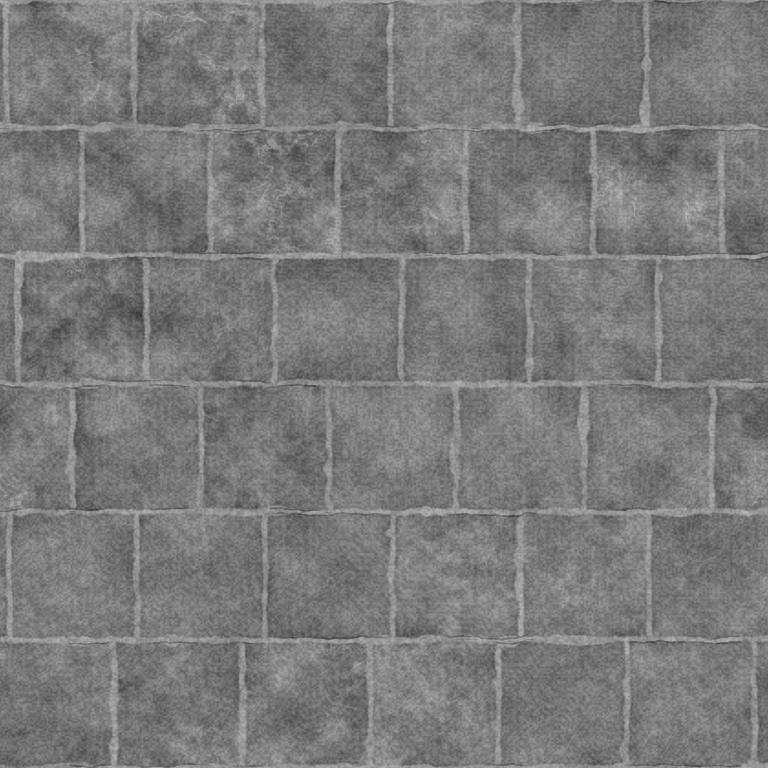
Give the GLSL for this texture, as a WebGL 2 fragment shader.

```glsl
#version 300 es
precision highp float;
// Grey square stone tiles in six shifted rows, with pale rough mortar and cloudy wear.
uniform vec2 u_resolution;
out vec4 fragColor;

const float TILES = 6.0;             // repeats across and down
const float JOINT_HALF = 0.023;      // half mortar width, in tiles
const float JOINT_SOFT = 0.013;
const float JOINT_WOBBLE = 0.05;
const float STONE_GREY = 0.477;
const float MORTAR_GREY = 0.615;
const float TILE_VARIATION = 0.035;
const float CLOUD_AMOUNT = 0.30;
const float MOTTLE_AMOUNT = 0.20;
const float VEIN_AMOUNT = 0.15;
const float RIM_DARKNESS = 0.10;
const float GRAIN_FREQUENCY = 420.0; // grains across the canvas
const float GRAIN_AMOUNT = 0.13;
// Position of the first upright joint in each row, bottom to top
const float ROW_SHIFT[6] = float[6](0.895, 0.07, 0.565, 0.14, 0.64, 0.05);

float hash(vec2 p) {
    return fract(sin(dot(p, vec2(127.1, 311.7))) * 43758.5453);
}

float noise(vec2 p) {
    vec2 cell = floor(p), f = fract(p);
    f = f * f * (3.0 - 2.0 * f);
    float low = mix(hash(cell), hash(cell + vec2(1, 0)), f.x);
    float high = mix(hash(cell + vec2(0, 1)), hash(cell + vec2(1, 1)), f.x);
    return mix(low, high, f.y);
}

float fbm(vec2 p) {
    float sum = 0.0, amplitude = 0.5;
    for (int i = 0; i < 5; i++) {
        sum += amplitude * noise(p);
        p = mat2(1.6, 1.2, -1.2, 1.6) * p + 7.3;
        amplitude *= 0.5;
    }
    return sum / 0.96875;
}

// Stone surface: per-tile tone, soft clouds, mottling and pale wispy veins
float stone(vec2 local, vec2 id) {
    float seed = hash(id + 3.7);
    vec2 q = local + 20.0 * vec2(seed, hash(id + 9.1));
    float wear = hash(id + 17.3);
    float cloud = fbm(q * 2.6);
    float mottle = fbm(q * 11.0 + 4.0);
    vec2 warp = vec2(fbm(q * 5.0), fbm(q * 5.0 + 31.0));
    float ridge = 1.0 - abs(2.0 * fbm(q * 7.0 + warp * 3.0) - 1.0);
    float veins = pow(ridge, 9.0) * smoothstep(0.42, 0.68, fbm(q * 2.2 + 13.0));
    float grey = STONE_GREY + TILE_VARIATION * (seed - 0.5);
    grey += CLOUD_AMOUNT * mix(0.6, 1.1, wear) * (cloud - 0.5);
    grey += MOTTLE_AMOUNT * mix(0.4, 1.2, wear) * (mottle - 0.5);
    return grey + VEIN_AMOUNT * wear * veins;
}

void main() {
    vec2 uv = gl_FragCoord.xy / u_resolution;
    vec2 p = uv * TILES;
    float pixel = TILES / min(u_resolution.x, u_resolution.y);

    // Shifted rows, with tiles wrapping at the sides
    float row = min(floor(p.y), TILES - 1.0);
    vec2 shifted = vec2(p.x - ROW_SHIFT[int(row)], p.y);
    vec2 local = fract(shifted);
    vec2 id = vec2(mod(floor(shifted.x), TILES), row);

    // Rough distance to the nearest joint
    vec2 wobble = vec2(fbm(p * 7.0 + 11.0), fbm(p * 7.0 + 47.0)) - 0.5;
    vec2 toJoint = local - round(local) + JOINT_WOBBLE * wobble;
    float edge = min(abs(toJoint.x), abs(toJoint.y));
    float chips = smoothstep(0.72, 0.95, noise(p * 6.0 + 5.0));
    float halfWidth = JOINT_HALF * mix(0.75, 1.25, noise(p * 9.0)) + 0.025 * chips;
    float soft = max(JOINT_SOFT, pixel * 0.7);
    float mortar = 1.0 - smoothstep(halfWidth - soft, halfWidth + soft, edge);

    // Dark worn rim inside each tile: a tight line and a wide shade
    float inside = max(edge - halfWidth, 0.0);
    float rim = 0.65 * exp(-inside / 0.018) + 0.35 * exp(-inside / 0.09);
    rim *= smoothstep(0.2, 0.65, fbm(p * 2.3 + 21.0));

    float grey = stone(local, id) - RIM_DARKNESS * rim;
    float mortarGrey = MORTAR_GREY + 0.16 * (fbm(p * 12.0 + 3.0) - 0.5);
    grey = mix(grey, mortarGrey, mortar * mix(0.75, 1.0, noise(p * 2.0 + 8.0)));

    // Broken hairline cracks beside the level joints
    float line = abs(abs(toJoint.y) - 0.019 - 0.02 * wobble.x);
    float crack = 1.0 - smoothstep(0.003, 0.003 + max(0.007, pixel), line);
    grey -= 0.15 * crack * smoothstep(0.62, 0.8, noise(vec2(p.x * 3.0, row * 5.0 + 2.0)));

    // Fine grain
    float grain = noise(uv * GRAIN_FREQUENCY) + 0.5 * noise(uv * GRAIN_FREQUENCY * 0.53 + 9.0);
    grey += GRAIN_AMOUNT * (grain - 0.75);
    fragColor = vec4(vec3(clamp(grey, 0.0, 1.0)), 1.0);
}
```
